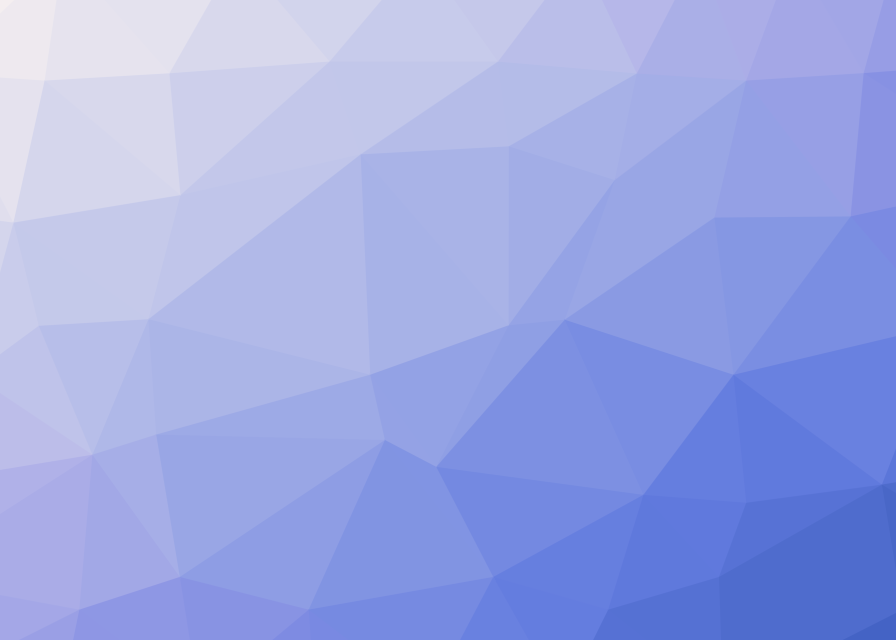
A WebGL 2 fragment shader for this background:

```glsl
#version 300 es
precision highp float;
// Low-poly background: a lattice of nodes is bent by one wave per row, each
// cell is split along its shorter diagonal, and every facet takes one flat
// tone from a pale-to-indigo slope sampled at its centre.

#define CANVAS vec2(7.68, 5.48)  // lattice units across and down
#define FIRST_COLUMN 0.40
#define COLUMN_STEP 1.19
#define LEFT_REACH 0.38          // farthest a node is bent to the left
#define SLASH_BIAS 0.92          // below 1 favours rising diagonals
#define TONE_JITTER 0.022
#define VALLEY vec2(0.79, 0.80)  // centre of the deeper blue
#define VALLEY_DEPTH 0.055

uniform vec2 u_resolution;
out vec4 fragColor;

// Row waves: offset, amplitude, frequency, phase
const vec4 ROW_X[7] = vec4[7](
  vec4( 0.55, 0.45, 0.90, -2.70),
  vec4( 0.10, 0.24, 1.20, -4.20),
  vec4( 0.06, 0.35, 1.10, -2.97),
  vec4( 0.09, 0.47, 1.75, -4.37),
  vec4( 0.12, 0.40, 2.70, -5.46),
  vec4( 0.04, 0.24, 1.95,  0.00),
  vec4(-0.10, 0.25, 1.00, -0.50));
const vec4 ROW_Y[7] = vec4[7](
  vec4(-0.40, 0.00, 1.00,  0.00),
  vec4( 0.60, 0.09, 1.26,  0.00),
  vec4( 1.57, 0.34, 1.12,  0.15),
  vec4( 2.91, 0.30, 2.10, -4.30),
  vec4( 4.01, 0.30, 0.90,  1.97),
  vec4( 5.08, 0.14, 3.14,  0.00),
  vec4( 6.00, 0.00, 1.00,  0.00));

float hash(vec2 p) {
  return fract(sin(dot(p, vec2(127.1, 311.7))) * 43758.5);
}

// Lattice node of a row, given the two waves of that row
vec2 node(float column, vec4 wx, vec4 wy) {
  vec2 bend = cos(vec2(wx.z, wy.z) * column + vec2(wx.w, wy.w));
  return vec2(FIRST_COLUMN + COLUMN_STEP * column + wx.x, wy.x)
       + vec2(wx.y, wy.y) * bend;
}

// Flat colour of a facet centred at c
vec3 facetColor(vec2 c) {
  vec2 uv = c / CANVAS;
  vec2 v = uv - VALLEY;
  float red = 0.95 - 0.33 * (uv.x + uv.y);
  red -= VALLEY_DEPTH * exp(-12.0 * dot(v, v));
  red += TONE_JITTER * (hash(floor(c * 50.0)) - 0.5);
  float violet = smoothstep(0.45, 0.85, abs(uv.x - uv.y));
  float green = 0.40 + 0.79 * (red - 0.28) - 0.03 * violet;
  float blue = 0.83 + 0.115 * red - 0.09 * (1.0 - smoothstep(0.26, 0.40, red));
  return vec3(red, green, blue);
}

// Signed distance to the line a-b
float edge(vec2 p, vec2 a, vec2 b) {
  vec2 d = b - a;
  return (d.x * (p.y - a.y) - d.y * (p.x - a.x)) * inversesqrt(dot(d, d));
}

// Adds one facet, weighted by its smooth coverage
void addFacet(inout vec4 sum, vec2 p, vec2 a, vec2 b, vec2 c, float pixel) {
  float inside = min(edge(p, a, b), min(edge(p, b, c), edge(p, c, a)));
  if (inside > -0.7 * pixel) {
    float cover = smoothstep(-0.7 * pixel, 0.7 * pixel, inside);
    sum += cover * vec4(facetColor((a + b + c) / 3.0), 1.0);
  }
}

void main() {
  vec2 uv = gl_FragCoord.xy / u_resolution;
  vec2 p = vec2(uv.x, 1.0 - uv.y) * CANVAS;
  float pixel = CANVAS.y / u_resolution.y;
  float start = floor((p.x - FIRST_COLUMN + LEFT_REACH) / COLUMN_STEP) - 2.0;
  vec4 sum = vec4(facetColor(p), 1.0) * 0.0001;

  for (int row = 0; row < 6; row++) {
    // Skip rows whose waves stay away from this height
    vec4 topY = ROW_Y[row], lowY = ROW_Y[row + 1];
    if (p.y < topY.x - topY.y - pixel || p.y > lowY.x + lowY.y + pixel) continue;
    vec4 topX = ROW_X[row], lowX = ROW_X[row + 1];
    vec2 a = node(start, topX, topY);
    vec2 d = node(start, lowX, lowY);

    // Split the three cells that can reach this column
    for (int i = 1; i <= 3; i++) {
      vec2 b = node(start + float(i), topX, topY);
      vec2 c = node(start + float(i), lowX, lowY);
      if (distance(b, d) * SLASH_BIAS < distance(a, c)) {
        addFacet(sum, p, a, b, d, pixel);
        addFacet(sum, p, b, c, d, pixel);
      } else {
        addFacet(sum, p, a, b, c, pixel);
        addFacet(sum, p, a, c, d, pixel);
      }
      a = b;
      d = c;
    }
  }
  fragColor = vec4(sum.rgb / sum.a, 1.0);
}
```
